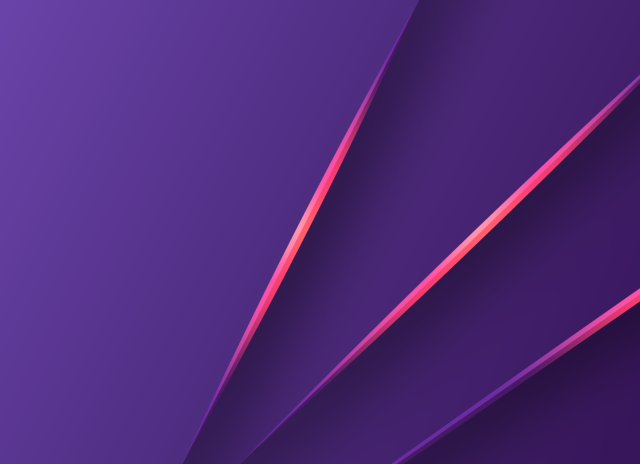
Write a WebGL 2 fragment shader that draws this background.

```glsl
#version 300 es
precision highp float;
// Layered violet panels whose slanted edges are lit by tapering two-facet blades.

uniform vec2 u_resolution;
out vec4 outColor;

// Lengths are in units of the canvas height.
const int BLADES = 3;
const vec2 BLADE_MID[BLADES] = vec2[](vec2(0.648, 0.5), vec2(1.038, 0.502), vec2(1.505, 0.453));
const vec2 BLADE_HALF[BLADES] = vec2[](vec2(0.255, 0.5), vec2(0.5215, 0.502), vec2(0.538, 0.375));
const float BLADE_REACH[BLADES] = float[](1.0, 1.0, 2.0);
const vec2 FACET_WIDTH = vec2(0.0112, 0.0125);   // upper, lower

const vec2 LIGHT_DIR = vec2(0.89, -0.45);
const float SHADOW_WIDTH = 0.115;
const float SHADOW_DEPTH = 0.36;

const vec3 PANEL_LIT = vec3(0.415, 0.265, 0.66);
const vec3 PANEL_SHADE = vec3(0.305, 0.175, 0.505);
const vec3 FOLD_LIT = vec3(0.29, 0.155, 0.47);
const vec3 FOLD_SHADE = vec3(0.22, 0.085, 0.36);

const vec3 UPPER_CORE = vec3(1.0, 0.58, 0.68);
const vec3 UPPER_GLOW = vec3(0.98, 0.32, 0.65);
const vec3 UPPER_TIP = vec3(0.42, 0.17, 0.64);
const vec3 LOWER_CORE = vec3(1.0, 0.37, 0.42);
const vec3 LOWER_GLOW = vec3(0.98, 0.24, 0.44);
const vec3 LOWER_TIP = vec3(0.28, 0.10, 0.40);

// Colour along a facet: hot core, saturated glow, dim tip.
vec3 facetColor(vec3 core, vec3 glow, vec3 tip, float s, float fadeStart, float fadeEnd) {
    vec3 hot = mix(core, glow, smoothstep(0.0, 0.24, s));
    return mix(hot, tip, smoothstep(fadeStart, fadeEnd, s));
}

void main() {
    vec2 p = gl_FragCoord.xy / u_resolution.y;
    float aa = 0.75 / u_resolution.y;

    // Diagonal shading measured from the upper left corner
    float slope = dot(p - vec2(0.0, 1.0), LIGHT_DIR);
    vec3 color = mix(PANEL_LIT, PANEL_SHADE, clamp(slope / 0.78, 0.0, 1.0));
    vec3 fold = mix(FOLD_LIT, FOLD_SHADE, clamp((slope - 1.0) / 0.62, 0.0, 1.0));

    for (int i = 0; i < BLADES; i++) {
        float halfLength = length(BLADE_HALF[i]);
        vec2 axis = BLADE_HALF[i] / halfLength;
        vec2 q = p - BLADE_MID[i];
        float s = abs(dot(q, axis)) / halfLength;
        float d = dot(q, vec2(axis.y, -axis.x));   // positive below the edge
        float taper = max(0.0, 1.0 - pow(s / BLADE_REACH[i], 2.0));

        // Lower panel with the soft shadow cast by the edge
        float below = max(d, 0.0) / SHADOW_WIDTH;
        float shadow = SHADOW_DEPTH * exp(-below * below) * mix(0.75, 1.0, taper);
        color = mix(color, fold * (1.0 - shadow), smoothstep(-aa, aa, d));

        // Two facets meeting on the ridge
        vec3 upper = facetColor(UPPER_CORE, UPPER_GLOW, UPPER_TIP, s, 0.25, 0.85);
        vec3 lower = facetColor(LOWER_CORE, LOWER_GLOW, LOWER_TIP, s, 0.2, 0.75);
        vec2 width = FACET_WIDTH * taper;
        float cover = smoothstep(-aa, aa, d + width.x) * smoothstep(-aa, aa, width.y - d);
        color = mix(color, mix(upper, lower, smoothstep(-aa, aa, d)), cover);
    }
    outColor = vec4(color, 1.0);
}
```
